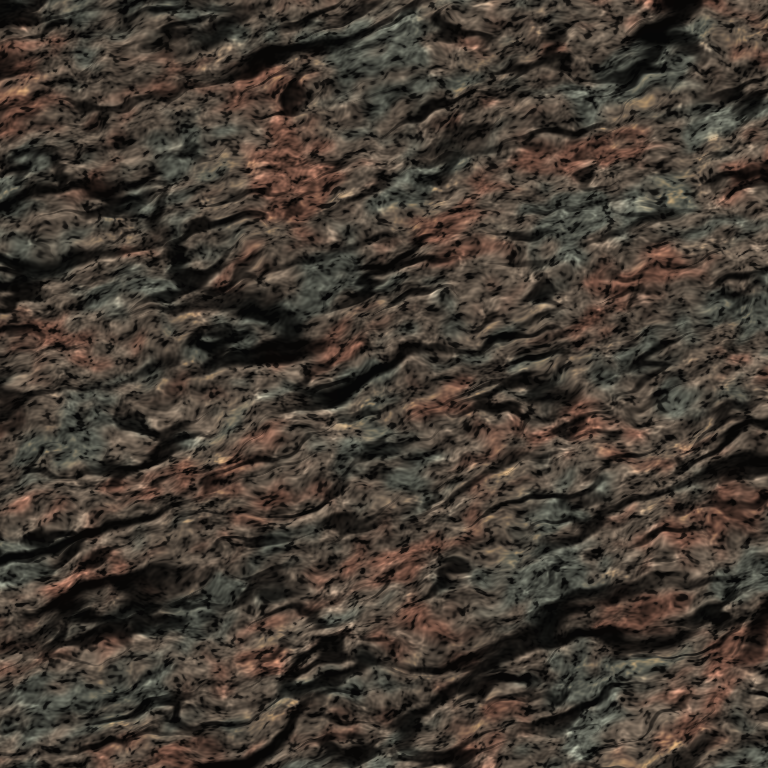
A three.js fragment shader for this texture:

```glsl
varying vec2 vUv;

#define GRAIN_ANGLE 0.29
#define WARP 0.022
#define FISSURE_SCALE vec2(3.6, 11.5)
#define CRACK_SCALE vec2(9.0, 25.0)
#define FISSURE_WIDTH 0.19
#define PLATE_SCALE vec2(9.0, 24.0)
#define GRIT_SCALE vec2(42.0, 68.0)
#define BASE_TONE 0.275
#define RELIEF 0.20
#define GRIT 0.19
#define LIGHT_STEP vec2(-0.002, 0.006)

// Random unit gradient for a lattice cell
vec2 cellGradient(vec2 cell) {
  vec3 h = fract(cell.xyx * vec3(0.1031, 0.1030, 0.0973));
  h += dot(h, h.yzx + 33.33);
  float angle = 6.2832 * fract((h.x + h.y) * h.z);
  return vec2(cos(angle), sin(angle));
}

// Gradient noise, centred on zero
float noise(vec2 p) {
  p += 57.0;
  vec2 cell = floor(p);
  vec2 f = p - cell;
  vec2 u = f * f * f * (f * (f * 6.0 - 15.0) + 10.0);
  vec2 e = vec2(1.0, 0.0);
  float a = dot(cellGradient(cell), f);
  float b = dot(cellGradient(cell + e.xy), f - e.xy);
  float c = dot(cellGradient(cell + e.yx), f - e.yx);
  float d = dot(cellGradient(cell + e.xx), f - e.xx);
  return mix(mix(a, b, u.x), mix(c, d, u.x), u.y);
}

float fbm(vec2 p, float gain) {
  float sum = 0.0;
  float amplitude = 1.0;
  for (int i = 0; i < 3; i++) {
    sum += amplitude * noise(p);
    p = mat2(1.9, 0.5, -0.5, 1.9) * p + 17.3;
    amplitude *= gain;
  }
  return sum;
}

// Canvas position to warped coordinates along and across the bark grain
vec2 barkSpace(vec2 p) {
  float c = cos(GRAIN_ANGLE);
  float s = sin(GRAIN_ANGLE);
  vec2 q = vec2(c * p.x + s * p.y, c * p.y - s * p.x);
  q += WARP * vec2(noise(p * 8.0), noise(p * 8.0 + 31.0));
  return q + 0.3 * WARP * vec2(noise(p * 37.0), noise(p * 33.0 + 11.0));
}

// Broken dark lines along the zero contours of stretched noise
float fissures(vec2 q, vec2 scale, float width) {
  float line = abs(noise(q * scale) + 0.3 * noise(q * scale * 2.7 + 5.0));
  float opening = smoothstep(-0.22, 0.42, noise(q * scale * vec2(0.9, 0.6) + 23.0));
  float w = width * opening + 0.004;
  return opening * (1.0 - smoothstep(0.25 * w, w, line));
}

// Surface height in x, crack darkness in y
vec2 barkSurface(vec2 p) {
  vec2 q = barkSpace(p);
  float deep = fissures(q, FISSURE_SCALE, FISSURE_WIDTH);
  float fine = fissures(q + 3.7, CRACK_SCALE, FISSURE_WIDTH * 1.1);
  float dark = max(deep, 0.85 * fine);
  return vec2(fbm(q * PLATE_SCALE, 0.7) - 0.6 * dark, dark);
}

// Patchy mineral tints, each close to unit brightness
vec3 barkTint(vec2 q, float tone) {
  vec3 brown = vec3(1.13, 0.99, 0.85);
  vec3 rust = vec3(1.34, 0.94, 0.77);
  vec3 lichen = vec3(0.99, 1.01, 0.90);
  vec3 ochre = vec3(1.26, 1.0, 0.66);
  float patches = noise(q * vec2(6.0, 12.0) + 9.0) + 0.5 * noise(q * vec2(25.0, 40.0));
  vec3 tint = mix(brown, rust, smoothstep(0.05, 0.5, patches));
  tint = mix(tint, lichen, smoothstep(0.0, 0.4, -patches));
  float gold = smoothstep(0.0, 0.45, noise(q * vec2(9.0, 15.0) + 41.0));
  return mix(tint, ochre, 0.65 * gold * smoothstep(0.28, 0.6, tone));
}

void main() {
  vec2 q = barkSpace(vUv);
  vec2 surface = barkSurface(vUv);
  float slope = surface.x - barkSurface(vUv + LIGHT_STEP).x;

  // Light on the plates, then grit and pits
  float grit = fbm(q * GRIT_SCALE, 0.85);
  float broad = noise(q * vec2(4.0, 8.0) + 13.0);
  float tone = BASE_TONE + RELIEF * slope + GRIT * grit;
  tone += 0.07 * surface.x + 0.07 * broad;
  tone *= 1.0 - 0.6 * smoothstep(0.25, 0.7, -grit);

  // Pale raised flakes
  float flakes = noise(q * vec2(27.0, 42.0) + 71.0) + 0.25 * grit + 0.3 * broad;
  tone += 0.22 * smoothstep(0.3, 0.75, flakes);

  // Fissures swallow the light
  tone *= 1.0 - 0.93 * surface.y;
  tone = max(tone, 0.025);
  gl_FragColor = vec4(clamp(tone * barkTint(q, tone), 0.0, 1.0), 1.0);
}
```
